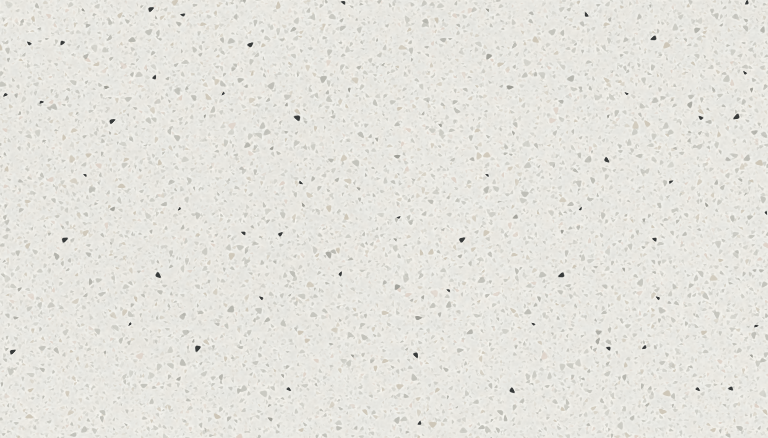
Give the GLSL for this texture, as a WebGL 2 fragment shader.

```glsl
#version 300 es
precision highp float;
// Pale quartz composite: off-white ground with fine grey, beige and rare dark chips.

uniform vec2 u_resolution;
out vec4 fragColor;

float hash(vec2 p) {
  return fract(sin(dot(p, vec2(127.1, 311.7))) * 43758.5453);
}

vec2 hash2(vec2 p) {
  return vec2(hash(p), hash(p + 57.3));
}

float valueNoise(vec2 p) {
  vec2 cell = floor(p), f = fract(p);
  f = f * f * (3.0 - 2.0 * f);
  return mix(mix(hash(cell), hash(cell + vec2(1, 0)), f.x),
             mix(hash(cell + vec2(0, 1)), hash(cell + vec2(1, 1)), f.x), f.y);
}

// Signed distance to a rounded, slightly angular chip
float chipDistance(vec2 q, float radius, vec2 id) {
  float turn = 6.2832 * hash(id + 3.1);
  float c = cos(turn), s = sin(turn);
  q = mat2(c, -s, s, c) * q;
  q *= vec2(0.78, 1.0 + 0.5 * hash(id + 8.7));
  float angle = atan(q.y, q.x);
  float corners = 0.16 * sin(3.0 * angle + 6.0 * hash(id + 5.9));
  return length(q) * (1.0 + corners) - radius;
}

vec3 chipColor(vec2 id) {
  float kind = hash(id + 21.7);
  vec3 tint = mix(vec3(0.69, 0.69, 0.66), vec3(0.80, 0.80, 0.77), hash(id + 13.3));
  if (kind > 0.72) tint = vec3(0.80, 0.77, 0.71);
  if (kind > 0.88) tint = vec3(0.87, 0.82, 0.78);
  if (kind > 0.95) tint = vec3(0.59, 0.59, 0.56);
  return tint;
}

// One scattered layer of chips, each with a faint light rim
vec3 scatterChips(vec3 color, vec2 p, float scale, float share, vec2 size, float strength, float seed) {
  vec2 g = p * scale, home = floor(g);
  float pixel = scale / u_resolution.y;
  for (int y = -1; y <= 1; y++) {
    for (int x = -1; x <= 1; x++) {
      vec2 cell = home + vec2(x, y), id = cell + seed;
      if (hash(id) > share) continue;
      vec2 center = cell + 0.05 + 0.9 * hash2(id + 31.0);
      float pick = hash(id + 17.9);
      float d = chipDistance(g - center, mix(size.x, size.y, pick * pick), id);
      float rim = smoothstep(1.6 * pixel + 0.05, 0.0, abs(d - 0.6 * pixel - 0.03));
      color += 0.018 * strength * rim;
      float cover = smoothstep(0.7 * pixel, -0.7 * pixel, d);
      vec3 tint = chipColor(id);
      float opacity = strength * (0.6 + 0.4 * hash(id + 41.3));
      // Rare accents: near-black and ochre
      float accent = hash(id + 63.1) + 1.0 - step(0.9, strength);
      if (accent < 0.008) {
        tint = accent < 0.004 ? vec3(0.22, 0.23, 0.23) : vec3(0.70, 0.55, 0.36);
        opacity = 1.0;
      }
      color = mix(color, tint, cover * opacity);
    }
  }
  return color;
}

void main() {
  vec2 p = gl_FragCoord.xy / u_resolution.y;

  // Ground with grainy mottling and a very soft large drift
  float mottle = 0.6 * valueNoise(p * 150.0) + 0.4 * valueNoise(p * 270.0 + 19.0) - 0.5;
  float drift = valueNoise(p * 3.0 + 7.0) - 0.5;
  vec3 color = vec3(0.908, 0.904, 0.882) + 0.05 * mottle + 0.008 * drift;
  color += vec3(0.010, 0.0, -0.008) * (valueNoise(p * 60.0 + 43.0) - 0.5);

  // Faint crumbs, small grains, then the clear chips
  color = scatterChips(color, p, 95.0, 0.65, vec2(0.18, 0.36), 0.28, 11.0);
  color = scatterChips(color, p, 60.0, 0.55, vec2(0.13, 0.26), 0.60, 211.0);
  color = scatterChips(color, p, 38.0, 0.68, vec2(0.11, 0.25), 0.95, 419.0);

  fragColor = vec4(clamp(color, 0.0, 1.0), 1.0);
}
```
